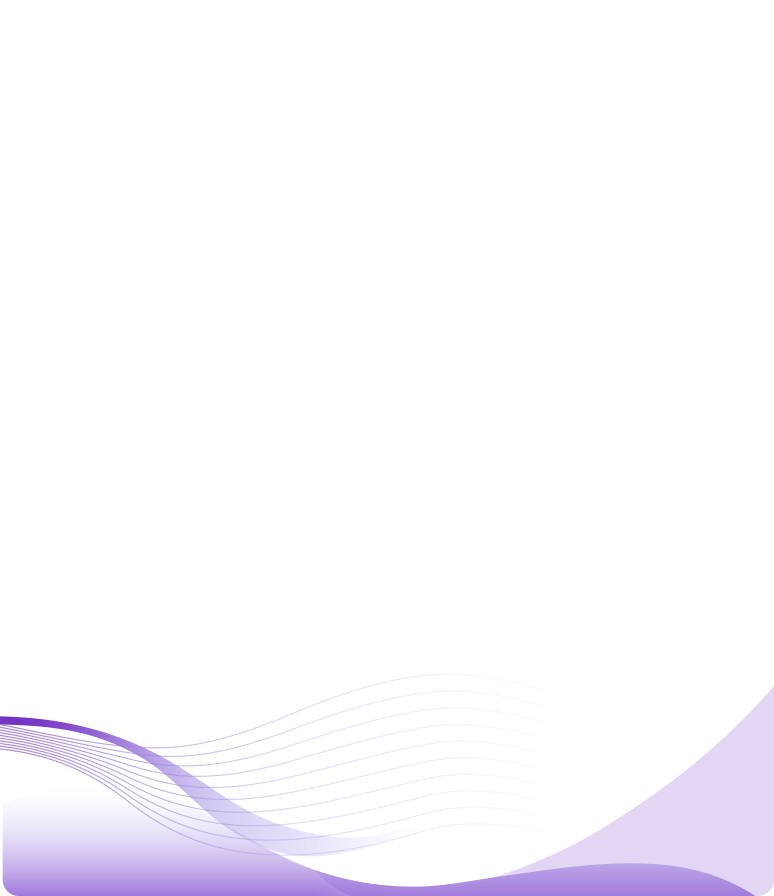
A Shadertoy shader for this background:

```glsl
const vec3 WHITE = vec3(1.0);
const vec3 LAVENDER = vec3(0.89, 0.84, 0.96);
const vec3 PERIWINKLE = vec3(0.67, 0.63, 0.92);
const vec3 VIOLET = vec3(0.63, 0.47, 0.86);
const vec3 DEEP_VIOLET = vec3(0.46, 0.20, 0.76);

// Cubic between two knots, each holding (x, height, slope)
float segment(float x, vec3 a, vec3 b) {
    float span = b.x - a.x;
    float t = clamp((x - a.x) / span, 0.0, 1.0);
    float s = 1.0 - t;
    return s * s * ((1.0 + 2.0 * t) * a.y + t * span * a.z)
         + t * t * ((1.0 + 2.0 * s) * b.y - s * span * b.z);
}

// Smooth curve through five knots
float curve(float x, vec3 a, vec3 b, vec3 c, vec3 d, vec3 e) {
    float left = x < b.x ? segment(x, a, b) : segment(x, b, c);
    float right = x < d.x ? segment(x, c, d) : segment(x, d, e);
    return x < c.x ? left : right;
}

// Signed field converted to a distance in pixels
float pixelDistance(float field) {
    return field / max(length(vec2(dFdx(field), dFdy(field))), 1e-6);
}

float cover(float field) {
    return clamp(0.5 + pixelDistance(field), 0.0, 1.0);
}

float stroke(float field, float widthInPixels) {
    float reach = 0.5 + 0.5 * max(widthInPixels, 1.0);
    return clamp(reach - abs(pixelDistance(field)), 0.0, 1.0) * min(widthInPixels, 1.0);
}

// Card with two rounded lower corners
float cardField(vec2 uv, float aspect, float radius) {
    vec2 p = vec2(uv.x * aspect, uv.y);
    float inset = 0.003;
    vec2 center = vec2(0.5 * (aspect + inset), 1.0);
    vec2 halfSize = vec2(0.5 * (aspect - inset), 1.0);
    vec2 q = abs(p - center) - halfSize + radius;
    return radius - length(max(q, 0.0)) - min(max(q.x, q.y), 0.0);
}

void mainImage(out vec4 fragColor, in vec2 fragCoord) {
    vec2 uv = fragCoord / iResolution.xy;
    float x = uv.x;
    float y = uv.y;
    float card = cover(cardField(uv, iResolution.x / iResolution.y, 0.018));
    vec3 color = WHITE;

    // Pale sweep on the right
    float sweepTop = curve(x, vec3(0.4, -0.01, 0.05), vec3(0.5196, 0.0, 0.07),
        vec3(0.6476, 0.0234, 0.30), vec3(0.7831, 0.0781, 0.54), vec3(1.0, 0.2344, 0.99));
    color = mix(color, LAVENDER, cover(sweepTop - y) * card);

    // Misty hill on the left
    float hillTop = curve(x, vec3(0.0, 0.1016, 0.30), vec3(0.1355, 0.1302, 0.0),
        vec3(0.3614, 0.0456, -0.43), vec3(0.5346, 0.0104, 0.0), vec3(0.7, -0.01, -0.1));
    float depth = clamp(1.0 - y / 0.125, 0.0, 1.0);
    float mist = pow(depth, 1.6) * (1.0 - smoothstep(0.4, 0.6, x));
    color = mix(color, mix(PERIWINKLE, VIOLET, depth), cover(hillTop - y) * mist * card);

    // Low wave along the bottom
    float waveTop = curve(x, vec3(0.3614, 0.0456, -0.43), vec3(0.5346, 0.0104, 0.0),
        vec3(0.648, 0.0221, 0.12), vec3(0.8133, 0.0365, 0.0), vec3(0.9759, 0.0, -0.56));
    float tail = max(0.47 - x, 0.0) / 0.071;
    float waveShape = cover(waveTop - y) * cover(y + 0.002 - 0.039 * tail * tail);
    vec3 waveColor = mix(VIOLET, vec3(0.73, 0.65, 0.91), clamp(y / 0.038, 0.0, 1.0));
    float waveInside = step(0.38, x) * step(x, 0.977);
    color = mix(color, waveColor, waveShape * waveInside * card * 0.96);

    // Ribbon, fading from deep violet to nothing
    float ribbonTop = curve(x, vec3(0.0, 0.2005, -0.02), vec3(0.2259, 0.1471, -0.52),
        vec3(0.3464, 0.0846, -0.33), vec3(0.4518, 0.0651, 0.0), vec3(0.5648, 0.0859, 0.22));
    float ribbonBase = curve(x, vec3(0.0, 0.1914, -0.02), vec3(0.1958, 0.1471, -0.59),
        vec3(0.2861, 0.0807, -0.62), vec3(0.3991, 0.0443, 0.0), vec3(0.5648, 0.0781, 0.26));
    vec3 ribbonColor = mix(DEEP_VIOLET, PERIWINKLE, smoothstep(0.0, 0.36, x));
    float ribbonFade = mix(1.0, 0.42, smoothstep(0.03, 0.34, x))
                     * (1.0 - smoothstep(0.3, 0.57, x));
    color = mix(color, ribbonColor, cover(ribbonTop - y) * cover(y - ribbonBase) * ribbonFade);

    // Fan of fine lines between two guide curves
    float fanTop = curve(x, vec3(0.0, 0.1914, -0.17), vec3(0.2033, 0.1654, 0.0),
        vec3(0.3765, 0.2031, 0.36), vec3(0.5798, 0.2474, 0.0), vec3(0.753, 0.2161, -0.26));
    float fanBase = curve(x, vec3(0.0, 0.1641, -0.09), vec3(0.1657, 0.1055, -0.69),
        vec3(0.369, 0.0456, 0.0), vec3(0.5497, 0.0729, 0.26), vec3(0.753, 0.0625, -0.17));
    vec3 lineColor = mix(VIOLET * 0.93, PERIWINKLE, smoothstep(0.0, 0.45, x));
    float lineFade = 0.85 * pow(clamp(1.0 - x / 0.75, 0.0, 1.0), 1.15);
    float lineWidth = 0.0013 * iResolution.y;
    const int LINE_COUNT = 10;
    for (int i = 0; i < LINE_COUNT; i++) {
        float height = mix(fanTop, fanBase, float(i) / float(LINE_COUNT - 1));
        color = mix(color, lineColor, stroke(y - height, lineWidth) * lineFade);
    }

    fragColor = vec4(color, 1.0);
}
```
